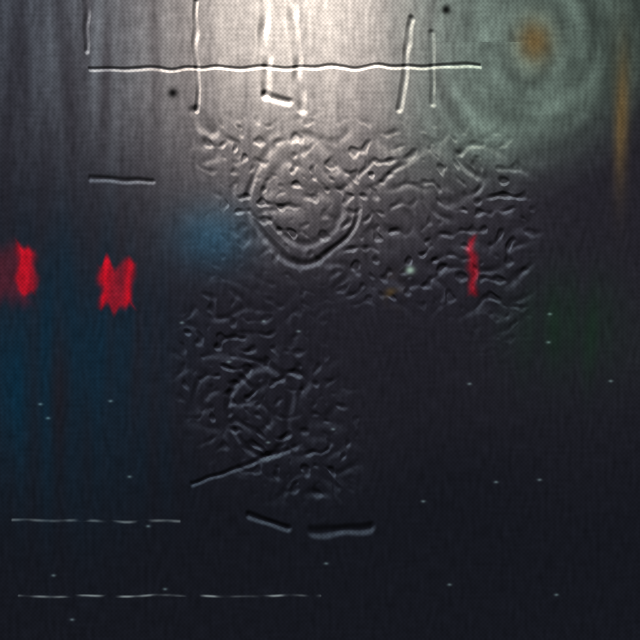
Give the GLSL for this texture, as a Shadertoy shader.

```glsl
// Abstract impasto canvas: warm glow from above over crusted dark paint, teal swirl, red accents.
const vec3 NIGHT = vec3(.085, .092, .12);
const vec3 PLUM = vec3(.135, .13, .16);
const vec3 WARM = vec3(.86, .81, .73);
const vec3 TEAL = vec3(.40, .47, .43);
const vec3 BLUE = vec3(.05, .16, .23);
const vec3 RED = vec3(.78, .07, .14);
const vec3 OCHRE = vec3(.43, .34, .20);
const vec3 GREEN = vec3(.10, .17, .13);
const vec2 GLOW = vec2(.47, .24); // centre x, width
const vec2 DISC = vec2(.472, .69);
const vec2 SWIRL = vec2(.835, .935);
const vec2 LIGHT_STEP = vec2(-.0007, .0024);
const float DEPTH = .85;
const float WEAVE = 150.;
const int FLECKS = 24;

vec2 hash2(vec2 p) {
  vec3 q = fract(p.xyx * vec3(.1031, .1030, .0973));
  q += dot(q, q.yzx + 33.33);
  return fract((q.xx + q.yz) * q.zy);
}

float corner(vec2 cell, vec2 o, vec2 f) {
  return dot(hash2(cell + o) * 2. - 1., f - o);
}

float noise(vec2 p) {
  vec2 i = floor(p), f = fract(p), x = vec2(1, 0);
  vec2 u = f * f * (3. - 2. * f);
  return mix(mix(corner(i, x.yy, f), corner(i, x.xy, f), u.x),
             mix(corner(i, x.yx, f), corner(i, x.xx, f), u.x), u.y);
}

// Segment from s.xy to s.zw
float stroke(vec2 p, vec4 s, float width) {
  vec2 a = p - s.xy, d = s.zw - s.xy;
  return 1. - smoothstep(0., width, length(a - d * clamp(dot(a, d) / dot(d, d), 0., 1.)));
}

// Soft ellipse with centre e.xy and radii e.zw
float blob(vec2 p, vec4 e) {
  vec2 d = (p - e.xy) / e.zw;
  return exp(-dot(d, d));
}

float block(vec2 p, vec4 b, float soft) {
  vec2 d = abs(p - b.xy) - b.zw;
  return 1. - smoothstep(-soft, soft, max(d.x, d.y));
}

float ring(vec2 p, vec4 e) {
  return 1. - smoothstep(0., .008, abs(length((p - e.xy) / e.zw) - 1.) * e.z);
}

// Where the crumpled paint sits
float crust(vec2 p) {
  float m = blob(p, vec4(DISC, .13, .12)) + .8 * blob(p, vec4(.66, .69, .13, .11));
  m += .75 * blob(p, vec4(.78, .60, .06, .16)) + .6 * blob(p, vec4(.64, .57, .10, .06));
  m += blob(p, vec4(.33, .45, .05, .10)) + .9 * blob(p, vec4(.43, .37, .11, .13));
  m += .6 * blob(p, vec4(.50, .28, .07, .08)) + .7 * blob(p, vec4(.36, .77, .06, .04));
  return smoothstep(.16, .75, m);
}

float relief(vec2 p) {
  vec2 q = p + .022 * vec2(noise(p * 13.), noise(p * 13. + 31.));
  float folds = 1. - smoothstep(0., .22, abs(noise(q * vec2(19, 27))));
  float lumps = smoothstep(.05, .42, noise(q * vec2(62, 70) + 9.));
  float h = crust(p) * (.65 * folds * smoothstep(-.3, .2, noise(p * 24. + 5.)) + .75 * lumps);
  // Disc rim and lower loop
  float lower = 1. - smoothstep(.66, .78, p.y);
  h += ring(q, vec4(DISC, .085, .095)) * (.25 + .75 * lower);
  h += .6 * ring(q, vec4(DISC, .06, .07)) * lower + .7 * ring(q, vec4(.41, .36, .05, .068));
  // Drips and cracks in the lit part
  vec2 d = p + .009 * vec2(noise(p * 28.), noise(p * 28. + 7.));
  h += 1.3 * stroke(d, vec4(.412, 1.02, .416, .85), .011);
  h += 1.3 * stroke(d, vec4(.453, 1.02, .472, .83), .011);
  h += stroke(d, vec4(.416, .85, .452, .84), .01);
  h += .9 * stroke(d, vec4(.305, 1, .308, .83), .006);
  h += 1.1 * stroke(d, vec4(.305, .83, .33, .79), .013);
  h += stroke(d, vec4(.133, 1, .135, .92), .007);
  h += stroke(d, vec4(.642, .97, .625, .83), .008);
  h += .7 * stroke(d, vec4(.675, .95, .675, .84), .007);
  h += .7 * stroke(d, vec4(.14, .892, .75, .897), .004);
  h += .7 * stroke(d, vec4(.14, .72, .24, .718), .006);
  // Ridges across the dark part
  h += .7 * stroke(d, vec4(.30, .245, .45, .297), .006);
  h += stroke(d, vec4(.39, .195, .45, .175), .008);
  return h + stroke(d, vec4(.49, .17, .58, .175), .011);
}

vec3 underpainting(vec2 p) {
  float brush = noise(p * vec2(48, 4)), cloud = noise(p * 5. + 3.);
  vec3 c = mix(NIGHT, PLUM, smoothstep(.15, .55, p.y + .1 * cloud));
  float left = 1. - smoothstep(.12, .36, p.x + .1 * cloud);
  c = mix(c, BLUE, left * blob(p, vec4(.1, .43, .3, .2)) * (.65 + brush));
  c = mix(c, BLUE * 1.5, .65 * blob(p, vec4(.33, .63, .06, .05)));
  c = mix(c, GREEN, blob(p, vec4(.89, .48, .09, .08)) * (.7 + brush));
  // Light spreading down from the top edge
  float fall = smoothstep(.5, 1.03, p.y + .04 * cloud);
  float x = (p.x - GLOW.x) / GLOW.y;
  c += WARM * fall * exp(-x * x) * (1. + .25 * brush);
  c += vec3(.11, .13, .135) * smoothstep(.62, .95, p.y) * (.8 + 1.5 * brush) * left;
  // Teal field with curved lower edge and swirling strokes
  float edge = .7 + .9 * pow(max(p.x - .76, 0.), 1.5) + .03 * cloud;
  float teal = smoothstep(.55, .76, p.x) * smoothstep(edge - .05, edge + .11, p.y);
  vec2 s = (p - SWIRL) * vec2(1, .8);
  float arcs = noise(vec2(length(s) * 48., atan(s.y, s.x) * 1.2));
  vec3 field = TEAL * (.85 + .45 * arcs) + .14 * fall * (1. - smoothstep(.62, .95, p.x));
  c = mix(c, field * (1. - .35 * smoothstep(.88, 1., p.x)), .9 * teal);
  c = mix(c, OCHRE, .85 * blob(p, vec4(SWIRL, .025, .032)));
  c = mix(c, OCHRE, (.5 + brush) * blob(p, vec4(.97, .82, .016, .1)));
  // Red accents with dragged edges
  vec2 r = p + vec2(.012 * noise(p * 45.), .03 * noise(p * vec2(70, 6)));
  float red = block(r, vec4(.042, .58, .013, .035), .008) + .4 * block(r, vec4(.012, .57, .03, .04), .02);
  red += block(r, vec4(.182, .555, .026, .035), .008) + .6 * block(r, vec4(.738, .585, .007, .045), .007);
  return mix(c, RED, min(red, 1.) * clamp(.75 + brush, 0., 1.));
}

void mainImage(out vec4 fragColor, in vec2 fragCoord) {
  vec2 p = fragCoord / iResolution.xy;
  vec3 c = underpainting(p);
  // Slopes facing the top catch the light
  float slope = (relief(p - LIGHT_STEP) - relief(p + LIGHT_STEP)) * DEPTH;
  slope = -slope;
  vec3 shine = mix(vec3(.2, .24, .24), vec3(.4, .36, .29), smoothstep(.12, .5, c.g));
  c = c * (1. + clamp(slope, -.8, .45)) + shine * clamp(slope, 0., 1.);
  // Woven ground and dry brush grain
  vec2 weave = sin(6.2832 * WEAVE * p);
  c *= 1. + .07 * weave.x * weave.y + .22 * noise(p * vec2(160, 45)) + .12 * noise(p * vec2(40, 190));
  // Pale scrapes
  vec2 w = p + vec2(0, .004 * noise(p * vec2(18, 3)));
  float worn = smoothstep(-.25, .35, noise(p * vec2(38, 60)));
  float scrape = stroke(w, vec4(.03, .068, .5, .07), .0035) + .7 * stroke(w, vec4(.02, .187, .28, .185), .004);
  c += vec3(.38, .41, .39) * scrape * worn;
  // Scattered flecks
  for (int i = 0; i < FLECKS; i++) {
    vec2 at = hash2(vec2(i, 4)) * vec2(.98, .55);
    c += vec3(.22, .27, .26) * blob(p, vec4(at, .0035, .0022));
  }
  c = mix(c, TEAL * 1.4, blob(p, vec4(.641, .578, .007, .006)));
  c = mix(c, OCHRE, .7 * worn * blob(p, vec4(.615, .545, .012, .02)));
  c *= 1. - .85 * (blob(p, vec4(.697, .985, .007, .007)) + blob(p, vec4(.27, .855, .007, .007)));
  fragColor = vec4(clamp(c, 0., 1.), 1);
}
```
